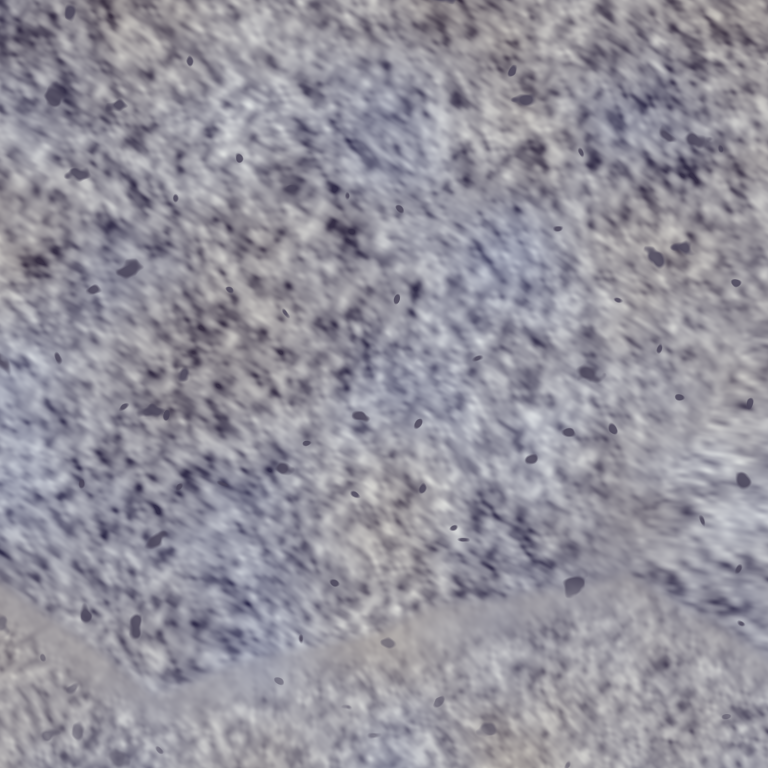
Write a Shadertoy shader that draws this texture.

```glsl
// Weathered grey-violet stone: short slanted grains, cloudy stains and dark flecks.
// Stretched value noise makes the grain; three slabs differ in its direction and
// contrast. One tone value is finally mapped onto a dark-to-pale colour ramp.

const vec3 DARK_VIOLET = vec3(0.27, 0.25, 0.34);
const vec3 PALE_GREY = vec3(0.695, 0.692, 0.713);
const vec3 WARM_SHIFT = vec3(0.022, 0.008, -0.022);
const float NOISE_DEVIATION = 0.2145;

float hash(vec2 p) {
    vec3 q = fract(p.xyx * 0.1031);
    q += dot(q, q.yzx + 33.33);
    return fract((q.x + q.y) * q.z);
}

// Value noise, scaled to mean 0 and deviation 1
float noise(vec2 p, float seed) {
    vec2 cell = floor(p) + seed;
    vec2 f = fract(p);
    f = f * f * (3.0 - 2.0 * f);
    float low = mix(hash(cell), hash(cell + vec2(1, 0)), f.x);
    float high = mix(hash(cell + vec2(0, 1)), hash(cell + vec2(1, 1)), f.x);
    return (mix(low, high, f.y) - 0.5) / NOISE_DEVIATION;
}

vec2 rotate(vec2 p, float angle) {
    float c = cos(angle), s = sin(angle);
    return vec2(c * p.x + s * p.y, c * p.y - s * p.x);
}

// Grains lying along the given angle, longer by the given stretch
float grain(vec2 p, float angle, float stretch, float seed) {
    vec2 q = rotate(p, angle);
    vec2 squeeze = vec2(1.0 / stretch, 1.0);
    float coarse = noise(q * squeeze * 92.0, seed);
    float fine = noise(rotate(q, 0.35) * squeeze * 165.0, seed + 31.0);
    float clump = noise(rotate(q, 0.8) * 42.0, seed + 67.0);
    return 0.68 * coarse + 0.42 * fine + 0.40 * clump;
}

// Cloudy stains from three octaves
float stains(vec2 p, float seed) {
    float sum = 0.0;
    float weight = 0.7;
    for (int i = 0; i < 3; i++) {
        sum += weight * noise(p, seed);
        p = rotate(p, 0.9) * 2.1;
        weight *= 0.7;
    }
    return sum;
}

// Sparse ragged dark flecks, one at most in each cell
float flecks(vec2 p, float density, float chance) {
    vec2 base = floor(p * density);
    float ragged = 0.22 * noise(p * 110.0, 11.0);
    float cover = 0.0;
    for (int y = -1; y <= 1; y++) {
        for (int x = -1; x <= 1; x++) {
            vec2 cell = base + vec2(x, y);
            vec2 jitter = vec2(hash(cell + 3.7), hash(cell + 9.2));
            vec2 offset = rotate(p - (cell + jitter) / density, hash(cell + 5.1) * 3.14);
            float pick = hash(cell + 21.4);
            float radius = mix(0.004, 0.012, pow(hash(cell + 14.6), 3.0));
            float reach = length(offset * vec2(0.75, 1.25)) / radius + ragged;
            cover = max(cover, step(pick, chance) * (1.0 - smoothstep(0.6, 1.35, reach)));
        }
    }
    return cover;
}

// Height of the crooked joint above the lower slab
float lowerJoint(float x) {
    float valley = max(0.23 - 0.62 * x, 0.10 + 0.26 * (x - 0.2));
    return min(valley, 0.26 - 0.55 * (x - 0.81));
}

void mainImage(out vec4 fragColor, in vec2 fragCoord) {
    vec2 p = fragCoord / iResolution.y;
    vec2 warp = vec2(noise(p * 9.0, 3.0), noise(p * 9.0, 47.0));
    vec2 warped = p + 0.004 * warp;

    // Slab masks
    vec2 edgePoint = p + 0.006 * warp;
    float depth = lowerJoint(edgePoint.x) - edgePoint.y;
    float lower = smoothstep(-0.012, 0.012, depth);
    float sideways = edgePoint.x - 0.81 - 0.54 * (edgePoint.y - 0.26);
    float below = 1.0 - smoothstep(0.55, 0.68, p.y);
    float right = smoothstep(-0.012, 0.012, sideways) * below * (1.0 - lower);

    // Grain of each slab
    float tone = grain(warped, -0.9, 1.7, 0.0);
    tone = mix(tone, grain(warped, -0.5, 2.3, 120.0), right);
    tone = mix(tone, 0.82 * grain(warped, -1.2, 1.4, 240.0), lower);

    // Worn, smoother strips along the joints
    float patchy = smoothstep(-1.2, 0.8, noise(p * vec2(5.0, 3.0), 83.0));
    float strip = lower * (1.0 - smoothstep(0.02, 0.065, depth));
    float margin = smoothstep(-0.11, -0.02, sideways) * below * (1.0 - right) * (1.0 - lower);
    tone *= 1.0 - 0.7 * strip * mix(0.6, 1.0, patchy) - 0.4 * margin;

    // Stains, then a pale lower end
    float cloud = stains(p * 5.0, 150.0);
    tone += 0.36 * cloud * mix(1.0, 0.5, lower);
    tone += 0.28 * lower - 0.2 * smoothstep(0.55, 1.0, p.y);

    // Dark side of the tone falls off faster than the pale side
    float shadow = min(tone, 0.0);
    float level = 0.755 + 0.19 * tone - 0.05 * shadow * shadow;
    float fleck = flecks(warped, 15.0, 0.34) * mix(0.85, 0.5, lower);
    level = mix(max(level, -0.15), 0.05, fleck);

    vec3 color = mix(DARK_VIOLET, PALE_GREY, level);
    float warmth = 0.45 * noise(p * 6.0, 190.0) - 0.25 * cloud + 0.6 * lower - 0.15;
    color += WARM_SHIFT * warmth * (1.0 - fleck);
    fragColor = vec4(clamp(color, 0.0, 1.0), 1.0);
}
```
